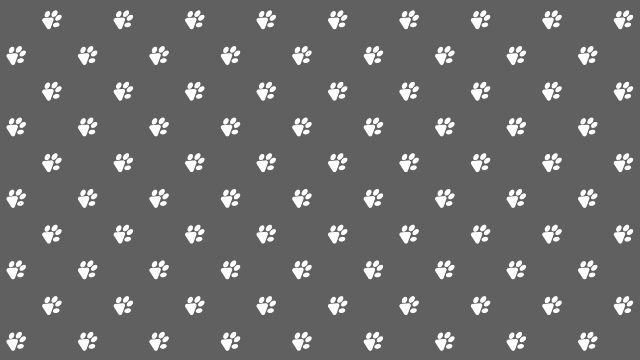
A Shadertoy shader for this pattern:

```glsl
float segment(vec2 p, vec2 a, vec2 b) {
    vec2 ab = b - a;
    return length(p - a - ab * clamp(dot(p - a, ab) / dot(ab, ab), 0.0, 1.0));
}

float cross2(vec2 a, vec2 b) {
    return a.x * b.y - a.y * b.x;
}

// Signed distance to a triangle with counter-clockwise corners
float triangle(vec2 p, vec2 a, vec2 b, vec2 c) {
    float edge = min(segment(p, a, b), min(segment(p, b, c), segment(p, c, a)));
    float inside = min(cross2(b - a, p - a), min(cross2(c - b, p - b), cross2(a - c, p - c)));
    return inside > 0.0 ? -edge : edge;
}

// Approximate distance to an ellipse whose long axis is tilted in degrees
float toe(vec2 p, vec2 centre, float tilt, vec2 radii) {
    float a = radians(tilt), s = sin(a), c = cos(a);
    p -= centre;
    p = vec2(c * p.x + s * p.y, c * p.y - s * p.x);
    float k = length(p / radii);
    return k * (k - 1.0) / max(length(p / (radii * radii)), 0.001);
}

float paw(vec2 p) {
    float d = triangle(p, vec2(-13.5, -0.5), vec2(-5.5, -13.0), vec2(-0.5, 0.5)) - 3.8;
    d = min(d, toe(p, vec2(-8.0, 10.2), 58.0, vec2(6.2, 4.3)));
    d = min(d, toe(p, vec2(5.0, 11.2), 50.0, vec2(6.8, 4.4)));
    d = min(d, toe(p, vec2(12.0, 3.8), 40.0, vec2(6.6, 4.2)));
    return min(d, toe(p, vec2(8.0, -9.0), 15.0, vec2(6.0, 4.1)));
}

// Offset from the centre of the nearest square cell
vec2 cell(vec2 p, float size) {
    return mod(p + 0.5 * size, size) - 0.5 * size;
}

void mainImage(out vec4 fragColor, in vec2 fragCoord) {
    // The canvas is 648 units high
    float pixel = 648.0 / iResolution.y;
    vec2 p = fragCoord * pixel - vec2(93.2, 612.2);

    // Two square lattices, half a period apart, form the staggered rows
    float period = 128.6;
    float d = min(paw(cell(p, period)), paw(cell(p + 0.5 * period, period)));

    float coverage = smoothstep(0.6, -0.6, d / pixel);
    fragColor = vec4(vec3(mix(0.378, 0.995, coverage)), 1.0);
}
```
